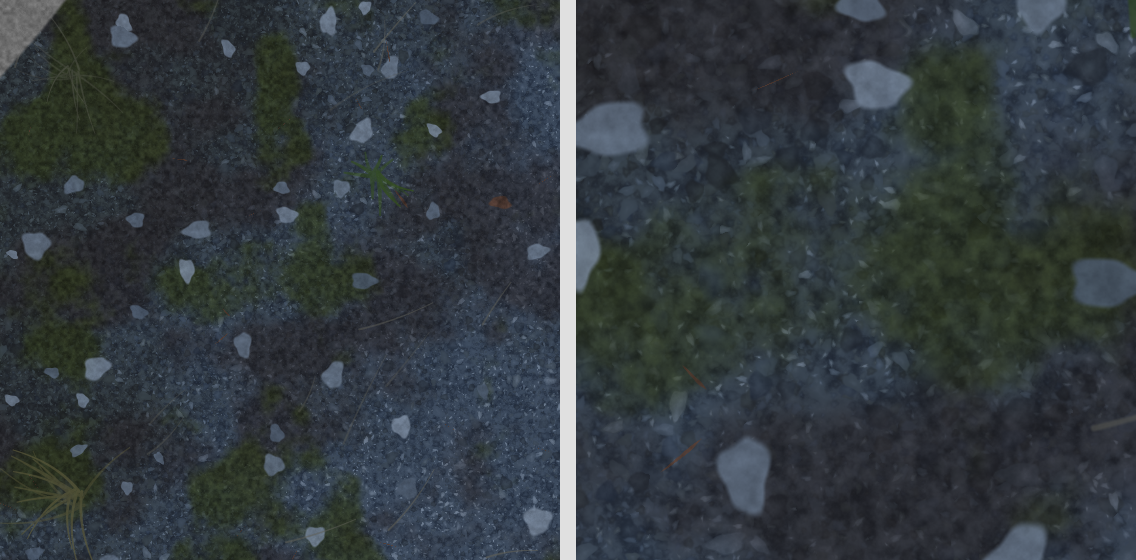
Left, the full canvas; right, a detail of the centre.
Reproduce this texture procedurally as a Shadertoy shader.

```glsl
const vec3 SHADOW_EARTH = vec3(0.105, 0.115, 0.135);
const vec3 SHADOW_BLUE = vec3(0.120, 0.160, 0.225);
const vec3 MID_EARTH = vec3(0.205, 0.240, 0.260);
const vec3 MID_BLUE = vec3(0.240, 0.295, 0.370);
const vec3 LIGHT_STONE = vec3(0.450, 0.510, 0.590);
const vec3 SOIL = vec3(0.150, 0.140, 0.155);
const vec3 MOSS = vec3(0.165, 0.200, 0.090);
const vec3 WEED = vec3(0.200, 0.300, 0.120);
const vec3 STRAW = vec3(0.370, 0.370, 0.340);
const vec3 DRY_GRASS = vec3(0.360, 0.350, 0.230);
const vec3 LEAF = vec3(0.340, 0.230, 0.180);
const vec3 CONCRETE = vec3(0.430, 0.430, 0.430);
const vec2 WEED_ROOT = vec2(0.67, 0.685);
const vec2 TUFT_ROOT = vec2(0.14, 0.11);
const vec2 STRAW_ROOT = vec2(0.13, 0.87);
const float SOFTNESS = 0.0012;
const int STALKS = 16;
const float TAU = 6.2832;

// PCG-style integer hash
vec3 hash3(vec2 cell, float seed) {
    uvec3 v = uvec3(ivec3(floor(vec3(cell, seed)))) * 1664525u + 1013904223u;
    v.x += v.y * v.z; v.y += v.z * v.x; v.z += v.x * v.y;
    v ^= v >> 16u;
    v.x += v.y * v.z; v.y += v.z * v.x; v.z += v.x * v.y;
    return vec3(v >> 8u) / 16777216.0;
}

float noise(vec2 p) {
    vec2 i = floor(p), f = fract(p);
    f = f * f * (3.0 - 2.0 * f);
    float low = mix(hash3(i, 1.0).x, hash3(i + vec2(1, 0), 1.0).x, f.x);
    float high = mix(hash3(i + vec2(0, 1), 1.0).x, hash3(i + vec2(1, 1), 1.0).x, f.x);
    return mix(low, high, f.y);
}

float fbm(vec2 p) {
    float sum = 0.0, gain = 0.5;
    for (int i = 0; i < 5; i++) {
        sum += gain * noise(p);
        p = p * 2.03 + 17.3;
        gain *= 0.5;
    }
    return sum;
}

vec2 rotate(vec2 p, float angle) {
    float c = cos(angle), s = sin(angle);
    return vec2(c * p.x + s * p.y, c * p.y - s * p.x);
}

// Scattered lumpy stones: x = mask, y = random tone, z = height, w = random hue
vec4 stones(vec2 uv, float scale, float coverage, float stretch, float seed) {
    vec2 p = uv * scale, cell = floor(p);
    vec4 best = vec4(0.0);
    for (int k = 0; k < 9; k++) {
        vec2 id = cell + vec2(k % 3 - 1, k / 3 - 1);
        vec3 place = hash3(id, seed), look = hash3(id, seed + 50.0);
        if (look.x > coverage) continue;
        vec2 d = rotate(p - id - 0.15 - 0.7 * place.xy, place.z * TAU);
        d.y *= 1.0 + stretch * look.y;
        float a = atan(d.y, d.x + 1e-5);
        float r = length(d) * (1.0 + 0.13 * cos(3.0 * a + TAU * look.z) + 0.07 * cos(5.0 * a));
        float size = mix(0.2, 0.48, fract(look.z * 7.0));
        float edge = max(0.13 * size, SOFTNESS * scale);
        float mask = 1.0 - smoothstep(size - edge, size + edge, r);
        if (mask > best.x) best = vec4(mask, look.y, 1.0 - r / size, fract(look.z * 31.0));
    }
    return best;
}

// Tapered curved blade
float blade(vec2 p, float angle, float len, float bend, float width) {
    vec2 d = rotate(p, angle);
    float t = clamp(d.x / len, 0.0, 1.0);
    float dist = length(d - len * vec2(t, bend * t * t));
    float w = width * (1.0 - 0.6 * t);
    return 1.0 - smoothstep(w - SOFTNESS, w + SOFTNESS, dist);
}

// Fan of blades from one root
float tuft(vec2 p, int count, float from, float spread, float len, float width, float seed) {
    float mask = 0.0;
    for (int i = 0; i < count; i++) {
        vec3 h = hash3(vec2(i, 3), seed);
        vec2 root = 0.2 * len * (h.yz - 0.5);
        float reach = len * (0.5 + 0.5 * h.y);
        mask = max(mask, blade(p - root, from + spread * h.x, reach, h.z - 0.5, width) * (0.5 + 0.5 * h.z));
    }
    return mask;
}

void mainImage(out vec4 fragColor, in vec2 fragCoord) {
    vec2 uv = fragCoord / iResolution.y;
    float broad = fbm(uv * 5.0 + 3.0), grit = fbm(uv * 130.0);
    float blue = smoothstep(0.15, 0.85, 0.65 * uv.x + 0.35 * (1.0 - uv.y) + 0.8 * (broad - 0.5));

    // Gravel from fine grit to pebbles
    float tone = 0.05 + 0.6 * grit, hue = 0.5;
    float scale = 165.0;
    for (int i = 0; i < 4; i++) {
        vec4 s = stones(uv + 0.003 * broad, scale, 0.85 - 0.2 * float(i), 0.9, 10.0 + float(i));
        float stoneTone = 0.18 + 0.55 * s.y * s.y + 0.16 * s.z + 0.25 * (grit - 0.5);
        tone = mix(tone, stoneTone, 0.85 * s.x);
        hue = mix(hue, s.w, s.x);
        scale *= 0.62;
    }
    tone *= 0.72 + 0.3 * blue + 0.5 * (fbm(uv * 11.0) - 0.4);
    blue = clamp(blue + 0.7 * (hue - 0.5), 0.0, 1.0);
    vec3 mid = mix(MID_EARTH, MID_BLUE, blue);
    vec3 col = mix(mix(SHADOW_EARTH, SHADOW_BLUE, blue), mid, smoothstep(0.05, 0.45, tone));
    col = mix(col, LIGHT_STONE, smoothstep(0.42, 0.95, tone));

    // Soil and moss patches
    float left = 1.0 - smoothstep(0.25, 0.85, uv.x);
    float soil = smoothstep(0.48, 0.68, fbm(uv * 6.0 + 31.0) + 0.08 * left);
    col = mix(col, SOIL * (0.5 + grit), 0.6 * soil);
    float moss = smoothstep(0.54, 0.72, fbm(uv * 8.0 + 57.0) + 0.07 * left);
    col = mix(col, MOSS * (0.5 + grit), 0.65 * moss);

    // Larger pale stones and fallen leaves
    vec4 big = stones(uv, 19.0, 0.13, 0.7, 30.0);
    col = mix(col, mix(MID_BLUE, LIGHT_STONE, 0.3 + 0.9 * big.w) * (0.8 + 0.3 * grit), 0.85 * big.x);
    vec4 leaf = stones(uv, 24.0, 0.035, 60.0, 40.0);
    col = mix(col, LEAF * (0.6 + 0.7 * grit), 0.75 * leaf.x);

    // Loose stalks, mostly rising to the right
    for (int i = 0; i < STALKS; i++) {
        vec3 h = hash3(vec2(i, 8), 60.0), g = hash3(vec2(i, 9), 61.0);
        float stalk = blade(uv - vec2(0.9 * h.x, h.y), 0.2 + 1.2 * h.z, 0.06 + 0.15 * g.x, 0.5 * (g.y - 0.5), 0.0018);
        col = mix(col, STRAW, (0.25 + 0.4 * g.z) * stalk);
    }

    // Rooted plants
    col = mix(col, STRAW, 0.45 * tuft(uv - STRAW_ROOT, 14, 0.0, TAU, 0.12, 0.0018, 70.0));
    col = mix(col, DRY_GRASS, 0.7 * tuft(uv - TUFT_ROOT, 16, 1.0, 3.6, 0.17, 0.003, 71.0));
    col = mix(col, WEED, 0.8 * tuft(uv - WEED_ROOT, 12, 0.0, TAU, 0.07, 0.0045, 72.0));

    // Concrete corner
    float slab = uv.y - 0.86 - 1.2 * uv.x + 0.015 * (broad - 0.5);
    col = mix(col, CONCRETE * (0.75 + 0.5 * grit), smoothstep(-0.006, 0.006, slab));
    fragColor = vec4(col, 1.0);
}
```
